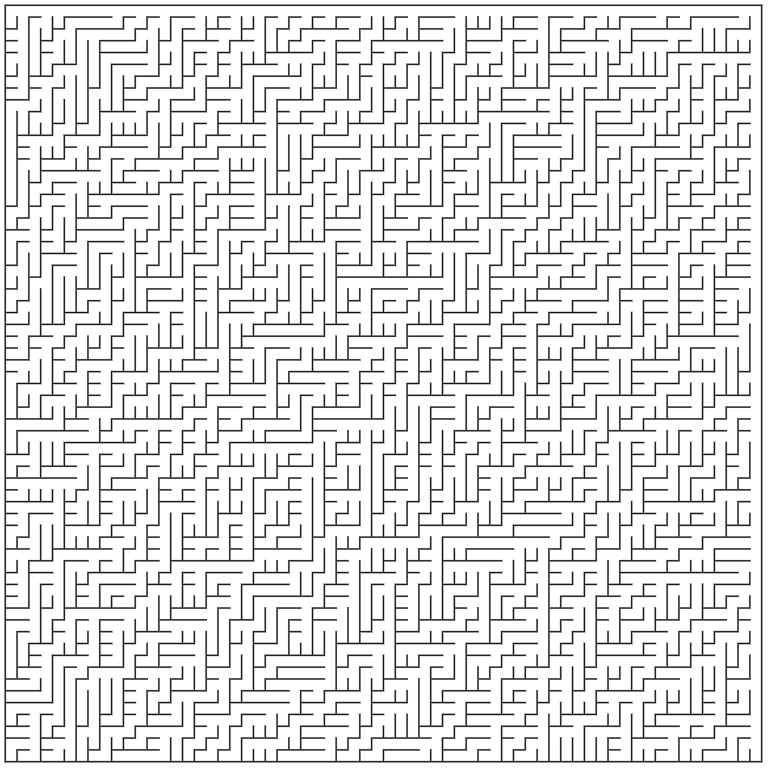
This pattern is drawn by a Shadertoy shader. Its source:

```glsl
// Binary tree maze of 64 x 64 cells: thin dark walls on white inside a frame.
// Every inner lattice corner grows one wall, either left or down, by a hash.
// The nearest wall or frame line is then stroked with a soft edge.

// Random value in 0..1 for a lattice corner
float hash(vec2 corner) {
    uvec2 q = uvec2(corner) * uvec2(1597334673u, 3812015801u);
    uint n = (q.x ^ q.y) * 1597334673u;
    n = (n ^ (n >> 15)) * 2246822519u;
    n ^= n >> 13;
    return float(n >> 8) / 16777216.0;
}

// Square-capped distance from p to the wall that grows from a corner
float wallDistance(vec2 p, vec2 corner) {
    vec2 along = hash(corner) < 0.5 ? vec2(1.0, 0.0) : vec2(0.0, 1.0);
    vec2 q = abs(p - corner + 0.5 * along) - 0.5 * along;
    return max(q.x, q.y);
}

// Coverage of a line of the given half width, softened over the pixel
float stroke(float dist, float halfWidth, float soft) {
    return smoothstep(-soft, soft, halfWidth + dist)
         + smoothstep(-soft, soft, halfWidth - dist) - 1.0;
}

void mainImage(out vec4 fragColor, in vec2 fragCoord) {
    const float cells = 64.0;
    float cellSize = 0.01539;
    vec2 p = (fragCoord / iResolution.y - vec2(0.0068, 0.0082)) / cellSize;
    float pixel = 1.0 / (iResolution.y * cellSize);

    // Outer frame
    vec2 fromCentre = abs(p - 0.5 * cells);
    float dist = abs(max(fromCentre.x, fromCentre.y) - 0.5 * cells);

    // Walls from the four corners around this cell
    for (int k = 0; k < 4; k++) {
        vec2 corner = floor(p) + vec2(k % 2, k / 2);
        bool inner = all(greaterThan(corner, vec2(0.5)))
                  && all(lessThan(corner, vec2(cells - 0.5)));
        if (inner) dist = min(dist, wallDistance(p, corner));
    }

    float ink = stroke(dist, 0.062, 0.8 * pixel);
    fragColor = vec4(mix(vec3(1.0), vec3(0.07), ink), 1.0);
}
```
